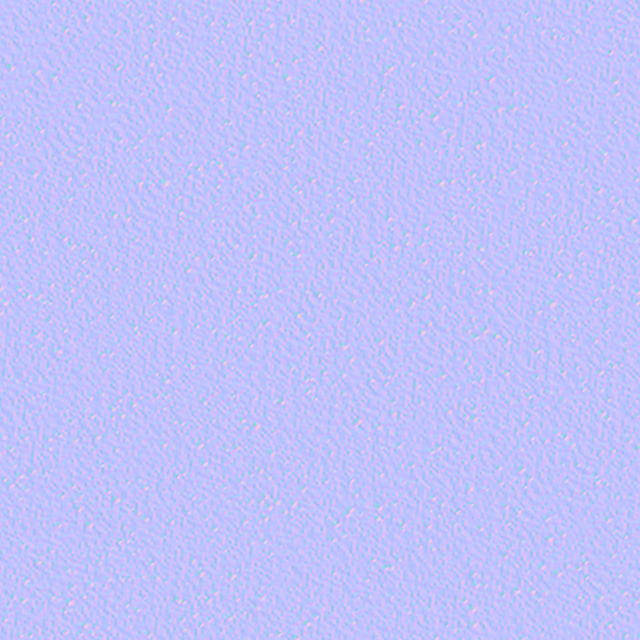
A Shadertoy shader for this texture map:

```glsl
// Pale lavender normal map of a fine grained surface with scattered small nicks.
#define GRAIN_CELLS 205.0   // fine grains across the canvas
#define GRAIN_RELIEF vec2(0.74, 0.17) // steepness of the grain, across and up
#define GRAIN_SLANT 0.1     // lean of the grain towards the upper right
#define NICK_CELLS 56.0     // nick cells across the canvas
#define NICK_SHARE 0.38     // share of cells holding a nick
#define NICK_RELIEF 1.1     // steepness of the nicks
#define NICK_RADIUS 0.125   // nick size in cells
#define TILT vec2(0.01, 0.04)
#define FLAT_LEVEL 0.75     // channel value of a zero component
#define SWING 0.25          // channel change of a unit component

float hash(vec2 p) {
    return fract(sin(dot(p, vec2(127.1, 311.7))) * 43758.5453);
}

float valueNoise(vec2 p) {
    vec2 i = floor(p), f = fract(p);
    f = f * f * (3.0 - 2.0 * f);
    float low = mix(hash(i), hash(i + vec2(1, 0)), f.x);
    float high = mix(hash(i + vec2(0, 1)), hash(i + vec2(1, 1)), f.x);
    return mix(low, high, f.y);
}

// Grain leaning towards the upper right
float grainHeight(vec2 p) {
    return valueNoise(p - GRAIN_SLANT * p.yx);
}

vec2 grainSlope(vec2 p) {
    vec2 e = vec2(0.35, 0.0);
    vec2 rise = vec2(grainHeight(p + e.xy) - grainHeight(p - e.xy),
                     grainHeight(p + e.yx) - grainHeight(p - e.yx));
    return -rise / (2.0 * e.x);
}

// Soft oval stretched towards the upper right
float lobe(vec2 d, float radius) {
    vec2 q = vec2(d.x + d.y, d.y - d.x) * 0.7071;
    q /= radius * vec2(1.45, 0.78);
    return exp(-dot(q, q));
}

// Each nick has a teal upper left flank, a pink lower right flank
// and a wide faint counter slope that keeps the surface level
vec2 nickSlope(vec2 p) {
    vec2 slope = vec2(0.0), cell = floor(p);
    for (int y = -1; y <= 1; y++)
    for (int x = -1; x <= 1; x++) {
        vec2 id = cell + vec2(x, y);
        float present = step(hash(id + 5.3), NICK_SHARE);
        vec2 d = p - id - vec2(hash(id + 17.1), hash(id + 41.7));
        float strength = present * mix(0.3, 1.5, pow(hash(id + 71.9), 1.5));
        float radius = NICK_RADIUS * mix(0.8, 1.3, hash(id + 93.5));
        vec2 apart = radius * vec2(0.9, -0.7);
        slope += strength * (lobe(d + apart, radius) * vec2(-1.05, 0.6)
                           + lobe(d - apart, radius) * vec2(0.95, 0.4)
                           + lobe(d, radius * 2.2) * vec2(0.02, -0.15));
    }
    return slope;
}

void mainImage(out vec4 fragColor, in vec2 fragCoord) {
    vec2 uv = fragCoord / iResolution.y;
    vec2 slope = TILT + GRAIN_RELIEF * grainSlope(uv * GRAIN_CELLS)
                      + NICK_RELIEF * nickSlope(uv * NICK_CELLS);

    // Encode the normal in a pale range, with blue falling on steep flanks
    vec3 normal = normalize(vec3(slope, 1.0));
    normal.z = pow(normal.z, 1.5);
    fragColor = vec4(FLAT_LEVEL + SWING * normal, 1.0);
}
```
